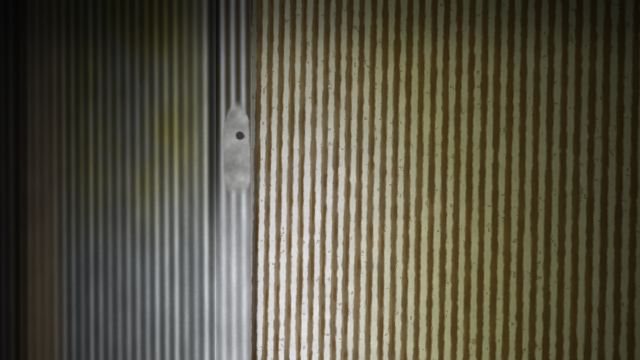
Reproduce this texture procedurally as a Shadertoy shader.

```glsl
float hash(vec2 p) {
    vec3 q = fract(p.xyx * 0.1031);
    q += dot(q, q.yzx + 33.33);
    return fract((q.x + q.y) * q.z);
}

float noise(vec2 p) {
    vec2 i = floor(p), f = fract(p);
    f = f * f * (3.0 - 2.0 * f);
    return mix(mix(hash(i), hash(i + vec2(1, 0)), f.x),
               mix(hash(i + vec2(0, 1)), hash(i + vec2(1, 1)), f.x), f.y);
}

float fbm(vec2 p) {
    float sum = 0.0, amp = 0.5;
    for (int i = 0; i < 4; i++) {
        sum += amp * noise(p);
        p = p * 2.03 + 17.0;
        amp *= 0.5;
    }
    return sum / 0.9375;
}

// Soft line around a horizontal position
float band(float x, float center, float halfWidth) {
    return 1.0 - smoothstep(0.3 * halfWidth, halfWidth, abs(x - center));
}

// Wide ribs with ragged paint edges and rusty grooves
vec3 rustySheet(vec2 uv, vec2 p, float olive) {
    float d = uv.x - 0.41 - 0.01 * (uv.y - 0.5);
    float phase = d * (58.2 - 12.7 * d);
    float rib = floor(phase + 0.5);
    float offset = phase - rib;
    float ragged = 0.20 * (fbm(vec2(phase * 2.0, p.y * 50.0)) - 0.5)
                 + 0.08 * (noise(vec2(rib * 7.3, p.y * 9.0)) - 0.5);
    float aa = 0.08 + 25.0 / iResolution.x;
    float paint = 1.0 - smoothstep(-aa, aa, abs(offset) - 0.245 - ragged);

    vec3 ridge = mix(vec3(0.87, 0.87, 0.88), vec3(0.75, 0.75, 0.53), olive);
    ridge *= 0.95 + 0.1 * fbm(p * 25.0);
    vec3 groove = mix(vec3(0.56, 0.50, 0.41), vec3(0.43, 0.35, 0.15), olive);
    groove *= 0.78 + 0.36 * fbm(p * vec2(35.0, 12.0));

    // Rust gathers along one side of each groove
    float side = band(fract(phase), 0.62, 0.25);
    float rust = smoothstep(0.35, 0.65, fbm(p * vec2(30.0, 22.0) + 9.0));
    groove = mix(groove, vec3(0.40, 0.28, 0.12), side * (0.25 + 0.5 * rust));
    float chips = smoothstep(0.70, 0.80, fbm(p * 70.0 + 31.0));
    return mix(groove, ridge, paint * (1.0 - 0.4 * chips));
}

// Narrow smooth ribs of bare metal, with a paler joining strip
vec3 bareSheet(vec2 uv, vec2 p, float joint) {
    float e = uv.x - 0.3216 + 0.003 * (uv.y - 0.5);
    float phase = 64.0 * e - 17.0 * e * e + 0.27 * joint;
    float wave = 0.5 + 0.5 * cos(6.2832 * phase);
    float uneven = 0.65 + 0.5 * hash(vec2(floor(phase + 0.5) + 60.0, 3.0));
    wave = pow(wave, 1.3) * mix(uneven, 1.0, joint);
    vec3 seamGroove = mix(vec3(0.62, 0.62, 0.63), vec3(0.32, 0.29, 0.22), smoothstep(0.3, 0.8, uv.y));
    vec3 groove = mix(vec3(0.45, 0.46, 0.46), seamGroove, joint);
    vec3 metal = mix(groove, vec3(0.84, 0.86, 0.88), wave);

    // Moss above and brown stains toward the left
    float moss = smoothstep(0.3, 0.7, fbm(p * vec2(6.0, 3.0) + 4.0) + 0.1)
               * band(uv.x, 0.2, 0.16) * smoothstep(0.25, 0.65, uv.y);
    metal = mix(metal, metal * vec3(1.0, 0.95, 0.5), moss * (1.0 - joint));
    float brown = band(uv.x, 0.055, 0.06) * (1.0 - 0.4 * uv.y);
    metal = mix(metal, vec3(0.85, 0.70, 0.48), 0.7 * brown);
    return metal * (0.9 + 0.2 * fbm(p * vec2(35.0, 12.0)));
}

void mainImage(out vec4 fragColor, in vec2 fragCoord) {
    vec2 uv = fragCoord / iResolution.xy;
    vec2 p = vec2(uv.x * 1.7778, uv.y);
    float px = 1.0 / iResolution.x;
    float joint = smoothstep(0.337 - px, 0.337 + px, uv.x);
    float right = smoothstep(0.392 - px, 0.392 + px, uv.x);
    float olive = clamp(smoothstep(0.46, 0.78, uv.x) + 0.6 * smoothstep(0.4, 1.0, uv.y), 0.0, 1.0);

    vec3 color = mix(bareSheet(uv, p, joint), rustySheet(uv, p, olive), right);

    // Flattened scar, pointed at the top, with a small hole
    vec2 s = (uv - vec2(0.370, 0.59)) / vec2(0.023, 0.13);
    s.x += 0.4 * (fbm(p * 25.0) - 0.5);
    s.x *= 1.0 + 0.8 * smoothstep(0.4, 1.0, s.y);
    float scar = 1.0 - smoothstep(0.8, 1.05, pow(dot(s * s, s * s), 0.25));
    vec3 plate = vec3(0.76, 0.76, 0.75) * (0.7 + 0.5 * fbm(p * 28.0 + 5.0));
    color = mix(color, plate, scar);
    vec2 h = (p - vec2(0.666, 0.622)) / vec2(0.013, 0.011);
    float hole = 1.0 - smoothstep(0.5, 1.2, length(h) + 1.2 * (fbm(p * 60.0) - 0.5));
    color = mix(color, vec3(0.30, 0.29, 0.28), hole);

    // Overlap shadows between the sheets
    color *= 1.0 - 0.55 * band(uv.x, 0.334, 0.012) * smoothstep(0.2, 0.6, uv.y);
    color *= 1.0 - 0.35 * band(uv.x, 0.397, 0.008);
    color *= 1.0 - 0.4 * (1.0 - smoothstep(0.040, 0.047, uv.x));
    color *= 1.0 - 0.4 * band(uv.x, 0.028, 0.006);

    // Lamp glow from below the centre, dying off into the corners
    float reach = mix(0.68, 1.1, smoothstep(0.2, 0.45, uv.x));
    vec2 q = (uv - vec2(0.46, 0.17)) / vec2(uv.x < 0.46 ? 0.31 : 0.47, reach);
    float lamp = 0.09 + 0.91 * exp(-dot(q, q));
    lamp *= 1.0 - 0.3 * smoothstep(0.8, 1.0, uv.y);
    color *= lamp * (0.98 + 0.04 * noise(p * 180.0));

    fragColor = vec4(clamp(color, 0.0, 1.0), 1.0);
}
```
